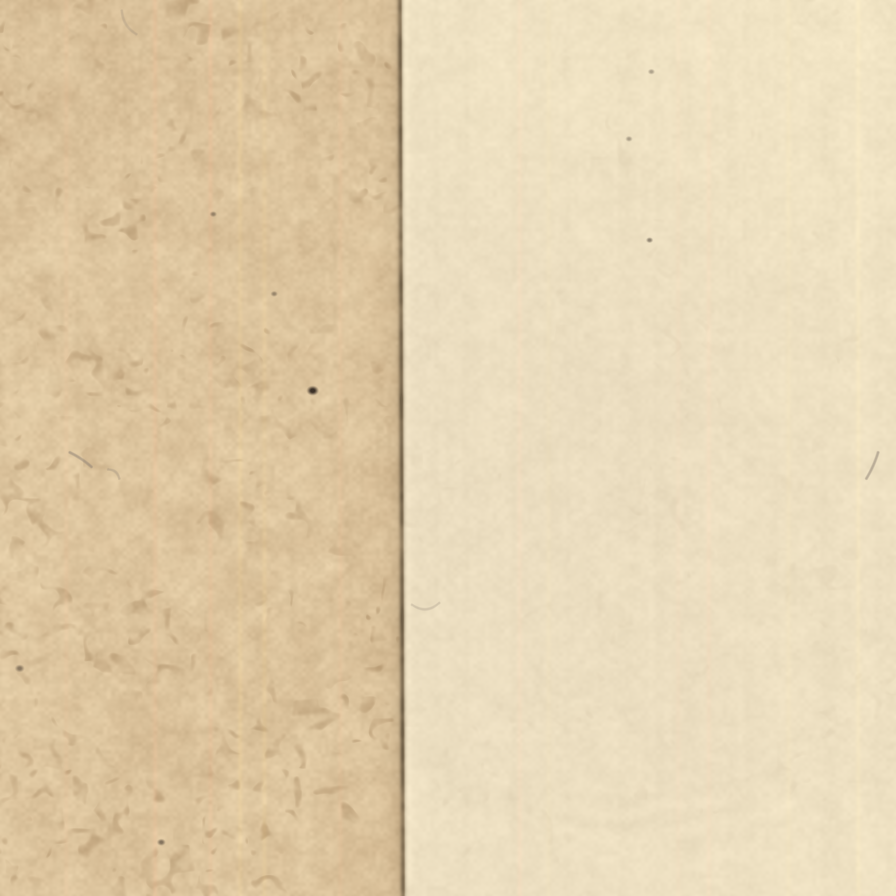
Write a three.js fragment shader that draws this texture.

```glsl
varying vec2 vUv;

const vec3 TAN_PAPER = vec3(0.882, 0.790, 0.638);
const vec3 TAN_SHADE = vec3(0.828, 0.724, 0.570);
const vec3 CREAM_WARM = vec3(0.945, 0.894, 0.768);
const vec3 CREAM_GREY = vec3(0.919, 0.864, 0.750);
const vec3 EDGE_DARK = vec3(0.40, 0.34, 0.25);
const vec3 INK = vec3(0.20, 0.16, 0.13);
const vec3 FIBRE_GREY = vec3(0.55, 0.50, 0.45);
const vec3 FLECK_DROP = vec3(0.085, 0.095, 0.095);
const vec3 PINK_TINT = vec3(0.026, -0.004, -0.004);
const vec3 YELLOW_TINT = vec3(0.024, 0.018, -0.004);
const float EDGE_TOP = 0.4480;
const float EDGE_BOTTOM = 0.4515;
const float STREAK_WIDTH = 0.0028;
const float TAN_GRAIN = 0.036;
const float CREAM_GRAIN = 0.019;

float hash(vec2 p) {
  return fract(sin(dot(p, vec2(127.1, 311.7))) * 43758.5453);
}

float noise(vec2 p) {
  vec2 i = floor(p), f = fract(p);
  f = f * f * (3.0 - 2.0 * f);
  return mix(mix(hash(i), hash(i + vec2(1.0, 0.0)), f.x),
             mix(hash(i + vec2(0.0, 1.0)), hash(i + vec2(1.0, 1.0)), f.x), f.y);
}

float fbm(vec2 p) {
  float sum = 0.0, amp = 0.5;
  for (int i = 0; i < 4; i++) {
    sum += amp * noise(p);
    p = p * 2.03 + 17.3;
    amp *= 0.5;
  }
  return sum / 0.9375;
}

float streak(float x, float centre) {
  float d = (x - centre) / STREAK_WIDTH;
  return exp(-d * d);
}

float speck(vec2 p, vec2 centre, float radius) {
  return 1.0 - smoothstep(radius * 0.2, radius * 1.4, length((p - centre) * vec2(0.9, 1.1)));
}

float fibre(vec2 p, vec2 a, vec2 b, float bend) {
  vec2 ab = b - a;
  float t = clamp(dot(p - a, ab) / dot(ab, ab), 0.0, 1.0);
  vec2 normal = normalize(vec2(-ab.y, ab.x));
  float d = length(p - a - ab * t - normal * bend * 4.0 * t * (1.0 - t));
  return 1.0 - smoothstep(0.0003, 0.0026, d);
}

// Soft scattered flecks: peaks of warped noise, thinned by a wider cloud
float flecks(vec2 p) {
  vec2 warp = vec2(noise(p * 60.0), noise(p * 60.0 + 31.0)) * 1.4;
  float peaks = smoothstep(0.66, 0.98, noise(p * 84.0 + warp));
  return peaks * smoothstep(0.30, 0.75, noise(p * 19.0 + 5.0));
}

void main() {
  vec2 p = vUv;
  float d = p.x - mix(EDGE_BOTTOM, EDGE_TOP, p.y);
  float cream = smoothstep(-0.0015, 0.0015, d);
  float grain = noise(p * 230.0) + noise(p * 125.0 + 9.0) - 1.0;
  float mottle = fbm(p * 38.0) - 0.5;

  // Tan sheet: fine mottling, darker toward the fold and the upper left corner
  float shade = 0.22 + 0.75 * (fbm(p * 7.0 + 4.0) - 0.5) + 1.3 * mottle;
  shade += 0.35 * exp(-length(p - vec2(0.0, 1.0)) * 5.0);
  shade += 0.20 * smoothstep(0.45, 0.0, p.y) + 0.40 * exp(min(d, 0.0) * 30.0);
  vec3 tanColor = mix(TAN_PAPER, TAN_SHADE, clamp(shade, -0.4, 1.4));
  tanColor += TAN_GRAIN * grain - FLECK_DROP * flecks(p);

  // Cream sheet: warmer at the top and right, with soft creases below
  float warmth = 0.15 + 0.60 * smoothstep(0.55, 1.0, p.y) + 0.30 * smoothstep(0.65, 1.0, p.x);
  warmth += 0.20 * smoothstep(0.2, 0.0, p.y) + 0.4 * (fbm(p * 9.0) - 0.5);
  vec3 creamColor = mix(CREAM_GREY, CREAM_WARM, clamp(warmth, 0.0, 1.0));
  creamColor += CREAM_GRAIN * grain + 0.028 * mottle - 0.22 * FLECK_DROP * flecks(p + 0.37);
  vec2 bow = p - vec2(0.73, 0.09);
  float wave = sin((bow.y - 1.2 * bow.x * bow.x) * 230.0 + 9.0 * fbm(p * 9.0 + 2.0));
  creamColor -= 0.008 * wave * exp(-bow.x * bow.x * 40.0 - bow.y * bow.y * 500.0);

  vec3 color = mix(tanColor, creamColor, cream);

  // Vertical scan streaks
  float pink = streak(p.x, 0.074) * 0.6 + streak(p.x, 0.173) + streak(p.x, 0.235)
    + streak(p.x, 0.380) * 0.6 + streak(p.x, 0.580) * 0.8 + streak(p.x, 0.757) * 0.5 + streak(p.x, 0.791) * 0.8;
  float yellow = streak(p.x, 0.268) + streak(p.x, 0.295) * 0.8 + streak(p.x, 0.612) * 0.5
    + streak(p.x, 0.880) * 0.6 + streak(p.x, 0.958) * 0.8;
  float fade = 0.7 + 0.5 * noise(vec2(p.x * 40.0, p.y * 6.0));
  color += (PINK_TINT * pink + YELLOW_TINT * yellow) * fade;
  color += 0.012 * (noise(vec2(p.x * 150.0, 0.5)) - 0.5);

  // Shadowed fold and the pale rim beside it
  float wear = 0.6 + 0.35 * noise(vec2(p.y * 38.0, 7.0)) + 0.25 * noise(vec2(p.y * 110.0, 3.0));
  float line = exp(-pow((d + 0.0016) / 0.0030, 2.0));
  float halo = exp(-abs(d) / 0.007) * (1.0 - cream);
  color = mix(color, EDGE_DARK, clamp((0.66 * line + 0.26 * halo) * wear, 0.0, 0.92));
  color += 0.018 * exp(-pow((d - 0.006) / 0.003, 2.0));

  // Ink specks and loose fibres
  float ink = speck(p, vec2(0.349, 0.564), 0.0050) + 0.5 * speck(p, vec2(0.725, 0.732), 0.003)
    + 0.35 * speck(p, vec2(0.702, 0.845), 0.003) + 0.35 * speck(p, vec2(0.727, 0.920), 0.003)
    + 0.4 * speck(p, vec2(0.238, 0.761), 0.003) + 0.4 * speck(p, vec2(0.306, 0.672), 0.003)
    + 0.5 * speck(p, vec2(0.022, 0.254), 0.004) + 0.55 * speck(p, vec2(0.180, 0.060), 0.0036);
  color = mix(color, INK, min(ink, 0.95));
  float hairs = 0.8 * fibre(p, vec2(0.078, 0.495), vec2(0.102, 0.479), 0.001)
    + 0.5 * fibre(p, vec2(0.121, 0.476), vec2(0.133, 0.466), 0.003)
    + 0.8 * fibre(p, vec2(0.980, 0.495), vec2(0.967, 0.466), 0.001)
    + 0.4 * fibre(p, vec2(0.460, 0.325), vec2(0.490, 0.327), -0.006)
    + 0.4 * fibre(p, vec2(0.136, 0.988), vec2(0.152, 0.962), -0.004);
  color = mix(color, FIBRE_GREY, 0.65 * min(hairs, 1.0));

  gl_FragColor = vec4(clamp(color, 0.0, 1.0), 1.0);
}
```
